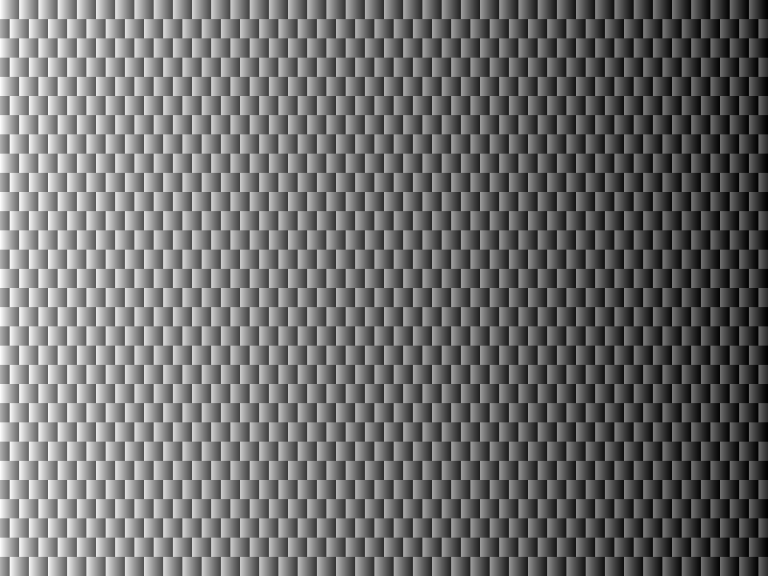
Give the GLSL for this pattern, as a Shadertoy shader.

```glsl
// Rising ramp per tile, with its drop spread over one pixel
float softSawtooth(float x, float pixel) {
    float ramp = fract(x + 0.5 * pixel) - 0.5 * pixel;
    return ramp + 1.0 - smoothstep(-0.5 * pixel, 0.5 * pixel, ramp);
}

// Smooth 0/1 wave: 1 on even rows, counted from the bottom
float evenRow(float y, float pixel) {
    float edgeDistance = abs(mod(y - 0.5, 2.0) - 1.0) - 0.5;
    return smoothstep(-0.5 * pixel, 0.5 * pixel, edgeDistance);
}

void mainImage(out vec4 fragColor, in vec2 fragCoord) {
    vec2 uv = fragCoord / iResolution.xy;
    vec2 tileCount = vec2(40.0, 30.0);
    vec2 tile = uv * tileCount;
    vec2 pixel = tileCount / iResolution.xy;

    // Alternate rows slide by half a tile
    float straight = softSawtooth(tile.x, pixel.x);
    float shifted = softSawtooth(tile.x + 0.5, pixel.x);
    float tileRamp = mix(straight, shifted, evenRow(tile.y, pixel.y));

    // Tile shading and the wide fade both darken to the right
    float light = 1.0 - 0.5 * (tileRamp + uv.x);
    fragColor = vec4(vec3(pow(clamp(light, 0.0, 1.0), 1.27)), 1.0);
}
```
